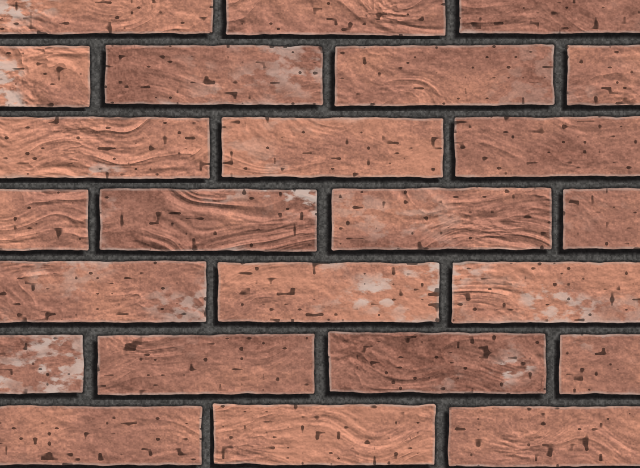
Reproduce this texture procedurally as a WebGL 1 fragment shader.

```glsl
precision highp float;
// Running-bond wall of weathered red bricks with creased faces and recessed dark mortar.
uniform vec2 u_resolution;

#define ROWS 6.497               // courses over the canvas height
#define PITCH 3.225              // brick plus joint length, in courses
#define HALF_SIZE vec2(1.52, 0.417)
#define SHADOW_SHIFT vec2(0.065, 0.07)
#define RELIEF 0.105             // strength of the crease lighting
#define LIME_AMOUNT 0.75
#define DARK_CLAY vec3(0.47, 0.31, 0.26)
#define MID_CLAY vec3(0.62, 0.43, 0.365)
#define LIGHT_CLAY vec3(0.75, 0.52, 0.425)
#define LIME vec3(0.84, 0.77, 0.73)
#define MORTAR vec3(0.31, 0.30, 0.29)
#define SHADOW vec3(0.10, 0.09, 0.09)

float hash(vec2 p) {
  vec3 q = fract(p.xyx * 0.1031);
  q += dot(q, q.yzx + 33.33);
  return fract((q.x + q.y) * q.z);
}

float noise(vec2 p) {
  vec2 i = floor(p), f = fract(p);
  f = f * f * (3.0 - 2.0 * f);
  return mix(mix(hash(i), hash(i + vec2(1.0, 0.0)), f.x),
             mix(hash(i + vec2(0.0, 1.0)), hash(i + 1.0), f.x), f.y);
}

float fbm(vec2 p) {
  float sum = 0.0, amp = 0.5;
  for (int i = 0; i < 4; i++) {
    sum += amp * noise(p);
    p = mat2(1.6, 1.2, -1.2, 1.6) * p + 17.3;
    amp *= 0.5;
  }
  return sum / 0.9375;
}

// Clay surface height: long warped folds plus small pits.
float clayHeight(vec2 p, float creasing) {
  vec2 warp = vec2(noise(p * vec2(1.1, 1.8)), noise(p * vec2(1.3, 2.0) + 31.0));
  float fold = 1.0 - abs(2.0 * fbm(p * vec2(1.1, 3.6) + warp * 2.2) - 1.0);
  return fold * creasing + 0.17 * fbm(p * vec2(5.0, 8.0) + warp);
}

// Signed distance to a brick with slightly rounded corners.
float brickDistance(vec2 p, vec2 halfSize) {
  vec2 d = abs(p) - halfSize + 0.025;
  return length(max(d, 0.0)) + min(max(d.x, d.y), 0.0) - 0.025;
}

void main() {
  float pixel = ROWS / u_resolution.y;
  vec2 wall = gl_FragCoord.xy * pixel + vec2(0.0, 0.05);

  // Brick layout: alternate courses shift, with a slow drift upwards.
  float row = floor(wall.y);
  float column = wall.x / PITCH - 0.903 - 0.007 * row + 0.525 * mod(row, 2.0);
  vec2 id = vec2(floor(column), row) + 20.0;
  vec2 local = vec2((fract(column) - 0.5) * PITCH, fract(wall.y) - 0.5);

  // Per-brick variation in place, size, tilt and character.
  float toneSeed = hash(id + 3.7);
  float creaseSeed = hash(id * 1.7 + 9.1);
  float limeSeed = hash(id * 2.3 + 5.3);
  local += (vec2(hash(id + 51.0), hash(id + 77.0)) - 0.5) * vec2(0.05, 0.03);
  local.y += local.x * (hash(id + 91.0) - 0.5) * 0.016;
  vec2 halfSize = HALF_SIZE + (vec2(toneSeed, creaseSeed) - 0.5) * vec2(0.04, 0.02);
  float wobble = (fbm(wall * 3.5) - 0.5) * 0.045;
  float edge = brickDistance(local, halfSize) + wobble;
  vec2 clay = local + id * vec2(7.31, 5.17);

  // Mortar: gritty, shaded below and to the left of each brick.
  float grit = noise(wall * 27.0) * 0.55 + noise(wall * 55.0) * 0.45;
  vec3 mortar = MORTAR * (0.62 + 0.72 * grit);
  float shadowEdge = brickDistance(local + SHADOW_SHIFT, halfSize) + wobble;
  float shade = 1.0 - smoothstep(-0.035, 0.035, shadowEdge);
  shade = max(shade, 0.65 * (1.0 - smoothstep(0.0, 0.045, edge)));
  mortar = mix(mortar, SHADOW * (0.75 + 0.5 * grit), shade);

  // Clay tone: one base per brick with cloudy patches and grain.
  float patches = fbm(clay * vec2(1.2, 2.0) + 12.0);
  float grain = noise(clay * 24.0) * 0.5 + noise(clay * 49.0) * 0.5 - 0.5;
  float tone = 0.57 + (toneSeed - 0.5) * 0.5 + (patches - 0.5) * 0.85 + grain * 0.3;
  vec3 brick = mix(DARK_CLAY, MID_CLAY, smoothstep(0.0, 0.55, tone));
  brick = mix(brick, LIGHT_CLAY, smoothstep(0.45, 0.95, tone));

  // Creases lit from the upper right.
  float creasing = mix(0.12, 0.5, creaseSeed)
                 * smoothstep(0.25, 0.65, fbm(clay * 0.8 + 43.0));
  float stepSize = 0.022;
  float slope = (clayHeight(clay, creasing)
               - clayHeight(clay + vec2(0.5, 0.86) * stepSize, creasing)) / stepSize;
  brick *= 1.0 + clamp(slope * RELIEF, -0.42, 0.25) + grain * 0.13;

  // Lime bloom in broken patches on some bricks.
  float bloom = smoothstep(0.52, 0.72, fbm(clay * vec2(0.9, 1.4) + 8.0))
              * smoothstep(0.4, 0.62, fbm(clay * vec2(6.0, 10.0)));
  brick = mix(brick, LIME, bloom * LIME_AMOUNT * smoothstep(0.3, 0.8, limeSeed));

  // Pale worn arris and a few dark pits.
  float rim = smoothstep(-0.045, -0.012, edge) * (0.15 + 0.4 * noise(clay * 5.0));
  brick = mix(brick, LIME * 0.9, rim);
  brick *= 1.0 - 0.5 * smoothstep(0.84, 0.95, noise(clay * vec2(10.0, 14.0) + 60.0));

  float face = 1.0 - smoothstep(-0.7 * pixel, 0.7 * pixel, edge);
  gl_FragColor = vec4(mix(mortar, brick, face), 1.0);
}
```
